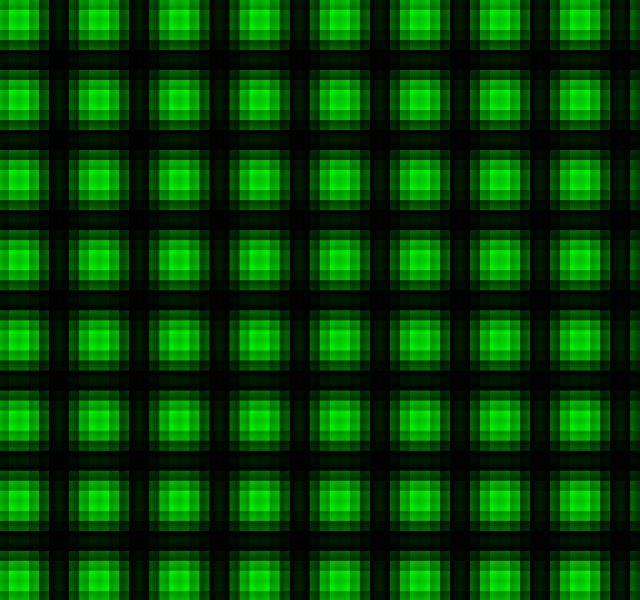
A WebGL 2 fragment shader for this pattern:

```glsl
#version 300 es
precision highp float;
// Glowing green plaid: eight columns by seven and a half rows of stepped squares.
// One stepped brightness profile per axis, mirrored about each square's centre;
// the product of the two profiles gives the green level.

uniform vec2 u_resolution;
out vec4 fragColor;

const float PERIOD = 0.13360;        // repeat size, in canvas heights
const float FIRST_CENTRE = 0.0318;   // centre of the lower left square
const float STEPS = 4.0;             // bands from square centre to gap centre
const vec3 GLOW = vec3(0.0, 1.0, 0.0);

// Band brightness at the inner and outer edge, from the centre outwards.
const vec4 INNER = vec4(0.85, 0.62, 0.25, 0.00);
const vec4 OUTER = vec4(1.00, 0.80, 0.47, 0.13);

// Distance to the nearest square centre, measured in bands (0 to STEPS).
float bandDistance(float position, float centre, float period) {
    float cell = fract((position - centre) / period + 0.5) - 0.5;
    return abs(cell) * 2.0 * STEPS;
}

// Each band ramps up outwards, then drops to the next one.
float steppedProfile(float d, float blur) {
    float level = mix(INNER[0], OUTER[0], clamp(d, 0.0, 1.0));
    for (int i = 1; i < 4; i++) {
        float start = float(i);
        float ramp = mix(INNER[i], OUTER[i], clamp(d - start, 0.0, 1.0));
        float inside = smoothstep(start - blur, start + blur, d);
        level = mix(level, ramp, inside);
    }
    return level;
}

void main() {
    vec2 p = gl_FragCoord.xy / u_resolution.y;

    // Half a pixel, expressed in bands, softens the steps.
    float blur = STEPS / (PERIOD * u_resolution.y);

    float across = steppedProfile(bandDistance(p.x, FIRST_CENTRE, PERIOD), blur);
    float up = steppedProfile(bandDistance(p.y, FIRST_CENTRE, PERIOD), blur);

    fragColor = vec4(GLOW * across * up, 1.0);
}
```
